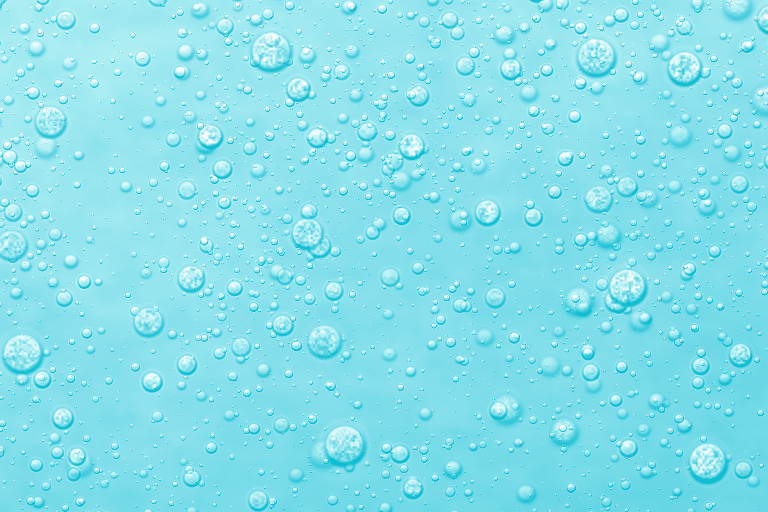
Give the GLSL for this texture, as a Shadertoy shader.

```glsl
// Air bubbles of many sizes suspended in pale turquoise gel.
// Jittered, rotated grids scatter shaded discs, fine ones first, over a soft
// gradient; all shading is one scalar tone that a colour ramp turns into cyan.

float hash(vec2 p) {
    return fract(sin(dot(p, vec2(127.1, 311.7))) * 43758.5453);
}

float noise(vec2 p) {
    vec2 i = floor(p), f = fract(p);
    f = f * f * (3.0 - 2.0 * f);
    float low = mix(hash(i), hash(i + vec2(1, 0)), f.x);
    float high = mix(hash(i + vec2(0, 1)), hash(i + vec2(1, 1)), f.x);
    return mix(low, high, f.y);
}

float fbm(vec2 p) {
    float sum = 0.0, weight = 0.5;
    for (int i = 0; i < 4; i++) {
        sum += weight * noise(p);
        p = mat2(1.6, 1.2, -1.2, 1.6) * p + 7.3;
        weight *= 0.5;
    }
    return sum / 0.94;
}

float bell(float x, float width) {
    return exp(-x * x / (width * width));
}

// Tone ramp: the tone equals the red channel of the result
vec3 gelColor(float tone) {
    vec3 deep = vec3(0.19, 0.78, 0.85);
    vec3 water = vec3(0.51, 0.87, 0.92);
    vec3 pale = vec3(0.67, 0.93, 0.95);
    vec3 glint = vec3(0.97, 0.99, 1.0);
    vec3 color = mix(deep, water, clamp((tone - 0.19) / 0.32, -0.4, 1.0));
    color = mix(color, pale, clamp((tone - 0.51) / 0.16, 0.0, 1.0));
    return mix(color, glint, clamp((tone - 0.67) / 0.30, 0.0, 1.0));
}

// Shades one bubble; n is the offset from its centre in radii,
// large runs from 0 for small beads to 1 for wide thin-walled bubbles
float shadeBubble(float tone, vec2 n, float pixel, float soft, float strength,
                  float large, float mottle) {
    float d = length(n);
    float edge = min(0.03 + 0.6 * pixel + soft, 0.6);
    float inside = 1.0 - smoothstep(1.0 - edge, 1.0 + edge, d);
    float below = smoothstep(-0.5, 0.9, 0.3 * n.x - 0.95 * n.y);

    // Dark rim, heaviest underneath, with a pale line just inside it
    float rimWidth = mix(0.12, 0.05, large) + 0.1 * below + 0.08 * min(pixel, 1.0) + 0.4 * soft;
    float rim = bell(d - 0.92, rimWidth) * (0.35 + 0.65 * below);
    float innerGlow = bell(d - mix(0.68, 0.8, large), mix(0.16, 0.08, large) + 0.3 * soft);
    innerGlow *= 0.3 + 0.7 * (1.0 - below);

    // Domed body, upper glint and mottled reflections
    float body = 0.03 + 0.08 * n.y;
    float shine = bell(length((n - vec2(-0.15, 0.3)) * vec2(0.8, 1.1)), 0.36 + 0.4 * soft);
    float froth = large * mottle * (1.0 - smoothstep(0.55, 0.95, d));
    float delta = body + 0.16 * innerGlow + mix(0.26, 0.06, large) * shine + froth;

    // Wide bubbles hide part of what lies behind them
    tone = mix(tone, 0.53, 0.5 * large * inside * (1.0 - soft));
    tone += strength * inside * delta;
    tone -= strength * 0.42 * rim * (1.0 - smoothstep(1.0, 1.25 + soft, d));

    // Thin light halo in the surrounding gel
    return tone + strength * mix(0.09, 0.04, large) * bell(d - 1.17, 0.1) * (1.0 - soft);
}

// Scatters one size class; radii are fractions of a grid cell
float addBubbles(float tone, vec2 p, float cellSize, float chance, vec2 radii,
                 float soft, float strength, float seed) {
    float angle = 0.4 + seed * 1.7;
    mat2 turn = mat2(cos(angle), sin(angle), -sin(angle), cos(angle));
    vec2 q = turn * p / cellSize + seed * 13.7;
    vec2 cell = floor(q), key = cell + seed * 31.3;

    // Crowded patches, denser towards the left
    vec2 place = (cell + 0.5 - seed * 13.7) * cellSize * turn;
    float crowd = (0.4 + 1.2 * noise(place * 4.0 + 3.0)) * mix(1.35, 0.75, place.x / 1.5);
    if (hash(key) > chance * crowd) return tone;

    float size = hash(key + 5.1);
    float radius = mix(radii.x, radii.y, size * size);
    vec2 jitter = vec2(hash(key + 11.7), hash(key + 23.9)) - 0.5;
    vec2 center = 0.5 + jitter * max(0.0, 1.0 - 2.0 * radius * (1.35 + soft));
    vec2 n = (fract(q) - center) * turn / radius;
    n.x *= 0.96 + 0.08 * hash(key + 37.3);

    float worldRadius = radius * cellSize;
    float pixel = 1.0 / (iResolution.y * worldRadius);
    float large = smoothstep(0.011, 0.028, worldRadius) * (1.0 - soft);
    float mottle = 0.55 * (noise(p * 230.0) - 0.45) + 0.3 * (noise(p * 90.0) - 0.4);
    float power = strength * (0.7 + 0.5 * hash(key + 41.9));
    return shadeBubble(tone, n, pixel, soft, power, large, mottle);
}

void mainImage(out vec4 fragColor, in vec2 fragCoord) {
    vec2 p = fragCoord / iResolution.y;
    float across = fragCoord.x / iResolution.x;

    // Gel lit from the upper left, with faint swirls and ripples
    float tone = 0.535 + 0.16 * (p.y - 0.5) - 0.09 * (across - 0.5);
    tone += 0.11 * (fbm(p * vec2(5.0, 7.0)) - 0.5);
    tone += 0.1 * (fbm(p * vec2(20.0, 28.0) + 9.0) - 0.5);

    // Out-of-focus bubbles deep in the gel
    tone = addBubbles(tone, p, 0.13, 0.45, vec2(0.12, 0.24), 0.45, 0.75, 1.0);
    tone = addBubbles(tone, p, 0.06, 0.45, vec2(0.12, 0.24), 0.4, 0.8, 2.0);

    // Sharp bubbles from specks to the largest
    tone = addBubbles(tone, p, 0.017, 0.28, vec2(0.11, 0.21), 0.0, 0.95, 3.0);
    tone = addBubbles(tone, p, 0.029, 0.42, vec2(0.13, 0.24), 0.0, 1.2, 4.0);
    tone = addBubbles(tone, p, 0.052, 0.46, vec2(0.13, 0.26), 0.0, 1.15, 5.0);
    tone = addBubbles(tone, p, 0.1, 0.42, vec2(0.14, 0.26), 0.0, 1.1, 6.0);
    tone = addBubbles(tone, p, 0.2, 0.42, vec2(0.13, 0.22), 0.0, 1.1, 7.0);

    fragColor = vec4(gelColor(tone), 1.0);
}
```
